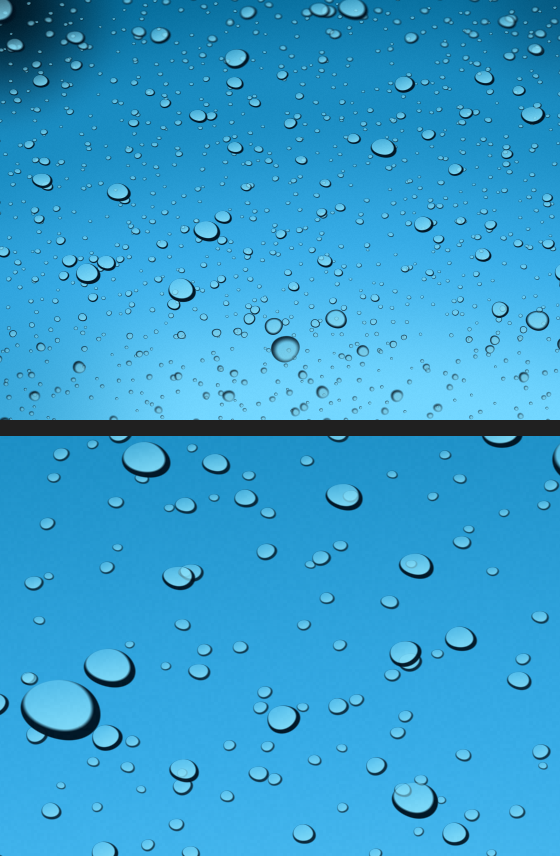
Top: the whole. Bottom: its middle third, enlarged.
Write a Shadertoy shader that draws this texture.

```glsl
// Water drops on a cool blue pane, lit from below and focused on the middle.
// Six layers of jittered cells scatter the drops, from tiny to large; each is
// a wobbly ellipse with a dark crescent rim around a bright lens.

const vec3 GLOW = vec3(0.45, 0.84, 1.00);
const vec3 SKY  = vec3(0.22, 0.68, 0.91);
const vec3 SEA  = vec3(0.10, 0.55, 0.76);
const vec3 DEEP = vec3(0.02, 0.42, 0.60);
const vec3 INK  = vec3(0.00, 0.08, 0.14);
const vec3 LENS = vec3(0.54, 0.88, 0.98);
const int LAYERS = 6;

float hash(vec2 p, float seed) {
    vec3 q = fract(vec3(p.xyx + seed * 7.31) * vec3(0.1031, 0.1030, 0.0973));
    q += dot(q, q.yzx + 33.33);
    return fract((q.x + q.y) * q.z);
}

mat2 rotation(float angle) {
    float c = cos(angle), s = sin(angle);
    return mat2(c, s, -s, c);
}

// Pane colour: curved vertical gradient with shaded corners.
vec3 paneColor(vec2 p, float aspect) {
    float across = p.x - 0.62 * aspect;
    float t = p.y + 0.20 * across * across;
    vec3 col = mix(GLOW, SKY, smoothstep(0.02, 0.46, t));
    col = mix(col, SEA, smoothstep(0.36, 0.78, t));
    col = mix(col, DEEP, smoothstep(0.78, 1.10, t));
    float topLeft = smoothstep(0.34, 0.0, length(p - vec2(0.0, 1.0)));
    float topRight = smoothstep(0.28, 0.0, length(p - vec2(aspect, 1.0)));
    float lowLeft = smoothstep(0.50, 0.0, length(p));
    col = mix(col, INK * 0.5, 0.85 * topLeft);
    col = mix(col, INK, 0.20 * topRight);
    return mix(col, SEA, 0.55 * lowLeft);
}

// Approximate signed distance to an ellipse with a gently waved outline.
float dropDistance(vec2 q, float radius, float seed) {
    float angle = atan(q.y, q.x);
    float wave = 0.035 * sin(2.0 * angle + seed) + 0.025 * sin(3.0 * angle - seed);
    return (length(q) - 1.0 - wave) * radius;
}

// Paints one drop; q is the offset from its centre in units of its radius.
vec3 paintDrop(vec3 col, vec2 q, float radius, float seed, float height, float blur) {
    float low = smoothstep(0.32, 0.10, height);
    float size = smoothstep(0.002, 0.011, radius);
    float body = smoothstep(blur, -blur, dropDistance(q, radius, seed));

    // The lens slides up in the focused zone and down near the viewer.
    vec2 shift = mix(vec2(-0.09, 0.17), vec2(0.14, -0.18), low);
    vec2 inner = (q - shift) / mix(0.86, 0.80, low);
    float soft = max(blur, radius * mix(0.07, 0.32, low));
    float lens = smoothstep(soft, -soft, dropDistance(inner, radius * 0.85, seed));

    vec3 rim = mix(col * 0.32, INK, size * mix(0.9, 0.35, low));
    float shine = 0.66 + 0.28 * dot(q, normalize(vec2(0.35, -0.9)));
    vec3 center = mix(col, LENS, clamp(shine, 0.0, 1.0) * mix(1.0, 0.75, low));
    center *= mix(1.0, 0.92, low);
    return mix(col, mix(rim, center, lens), body * mix(0.85, 1.0, size));
}

// One layer of drops: at most one in each jittered cell of a turned grid.
vec3 dropLayer(vec3 col, vec2 p, float layer, float pixel) {
    float cell = 0.26 * pow(0.68, layer);
    mat2 turn = rotation(0.35 + layer * 1.1);
    vec2 grid = turn * p / cell + layer * 13.7 + 40.0;
    grid.x += hash(vec2(floor(grid.y), 5.0), layer);
    vec2 id = floor(grid);
    if (hash(id, layer + 1.0) > 0.40 + 0.05 * layer) return col;

    vec2 jitter = vec2(hash(id, layer + 11.0), hash(id, layer + 23.0));
    vec2 offset = (fract(grid) - mix(vec2(0.26), vec2(0.74), jitter)) * cell;
    offset = offset * turn;
    float height = p.y - offset.y;

    float pick = hash(id, layer + 37.0);
    float radius = cell * mix(0.075, 0.132, pick);
    float seed = 6.2832 * hash(id, layer + 51.0);
    float flatness = mix(1.05, 1.34, smoothstep(0.1, 0.6, height));
    vec2 q = rotation(0.15 * sin(seed)) * offset / (radius * vec2(flatness, 1.0));

    float defocus = 0.0007 + 0.0030 * smoothstep(0.20, 0.50, abs(height - 0.5));
    float blur = max(min(defocus, radius * 0.5), 0.7 * pixel);
    return paintDrop(col, q, radius, seed, height, blur);
}

void mainImage(out vec4 fragColor, in vec2 fragCoord) {
    vec2 p = fragCoord / iResolution.y;
    float aspect = iResolution.x / iResolution.y;
    vec3 col = paneColor(p, aspect);

    // Smallest drops first, so that the large ones lie on top.
    for (int i = LAYERS - 1; i >= 0; i--) {
        col = dropLayer(col, p, float(i), 1.0 / iResolution.y);
    }

    // Faint film grain.
    col += 0.012 * (hash(floor(p * 384.0), 3.0) - 0.5);
    fragColor = vec4(clamp(col, 0.0, 1.0), 1.0);
}
```
